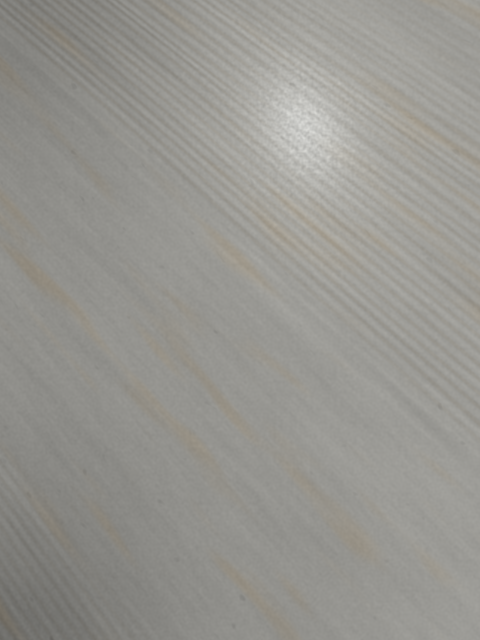
This texture is drawn by a Shadertoy shader. Its source:

```glsl
// Pale brushed wood laminate seen at an angle, with ridged grain bands and a soft lamp glare.

vec2 hashGradient(vec2 cell) {
    vec3 h = fract(cell.xyx * vec3(0.1031, 0.1030, 0.0973));
    h += dot(h, h.yzx + 33.33);
    return 2.0 * fract((h.xx + h.yz) * h.zy) - 1.0;
}

float gradientNoise(vec2 p) {
    vec2 i = floor(p), f = fract(p);
    vec2 u = f * f * f * (f * (f * 6.0 - 15.0) + 10.0);
    float a = dot(hashGradient(i), f);
    float b = dot(hashGradient(i + vec2(1, 0)), f - vec2(1, 0));
    float c = dot(hashGradient(i + vec2(0, 1)), f - vec2(0, 1));
    float d = dot(hashGradient(i + vec2(1, 1)), f - vec2(1, 1));
    return mix(mix(a, b, u.x), mix(c, d, u.x), u.y);
}

// Streaks running along the grain: x is across, y is along
float fibres(vec2 grain) {
    float sum = 0.0, weight = 0.5;
    vec2 scale = vec2(75.0, 2.5);
    for (int i = 0; i < 4; i++) {
        sum += weight * gradientNoise(grain * scale + float(i) * 17.3);
        scale *= vec2(1.9, 2.1);
        weight *= 0.8;
    }
    return sum;
}

float glow(vec2 offset, float radius) {
    return exp(-dot(offset, offset) / (radius * radius));
}

void mainImage(out vec4 fragColor, in vec2 fragCoord) {
    vec2 p = fragCoord / iResolution.y;

    // Perspective: all grain lines fan out from a far point at the upper left
    vec2 ray = p - vec2(-1.56, 2.34);
    vec2 grain = vec2(atan(-ray.y, ray.x), length(ray));
    float across = grain.x + 0.0012 * gradientNoise(grain * vec2(9.0, 2.0));

    // Broad lighting: brighter to the right, dim in the left corners
    float light = mix(0.568, 0.612, smoothstep(0.0, 0.75, p.x));
    light -= 0.13 * glow(p - vec2(0.0, -0.02), 0.24);
    light -= 0.07 * glow(p - vec2(0.0, 1.03), 0.25);
    light -= 0.02 * glow(p - vec2(0.45, 0.0), 0.2);

    // Ridged bands beside the plain plank
    float upperBand = (1.0 - smoothstep(0.717, 0.726, across))
                    * mix(0.4, 1.0, smoothstep(0.56, 0.62, across));
    float lowerBand = 0.6 * smoothstep(0.905, 0.93, across);
    float band = upperBand + lowerBand;
    float wobble = 0.7 * gradientNoise(grain * vec2(60.0, 1.1));
    float ridge = sin(6.2832 * (across * 172.0 + wobble));
    float ridgeDepth = 0.75 + 0.8 * gradientNoise(grain * vec2(110.0, 3.0) + 5.0);
    float relief = 0.027 * band * ridge * ridgeDepth;

    // White seam lines along the edge of the upper band
    float seam = exp(-pow((across - 0.727) / 0.0016, 2.0))
               + 0.5 * exp(-pow((across - 0.737) / 0.0013, 2.0));
    relief += 0.028 * seam * (0.8 + gradientNoise(grain * vec2(30.0, 9.0)));

    // Brushed fibres, fine surface grain and sparse dark flecks
    relief += 0.05 * fibres(grain);
    relief += 0.022 * gradientNoise(p * 190.0) + 0.014 * gradientNoise(p * 95.0 + 40.0);
    float fleck = smoothstep(0.38, 0.65, gradientNoise(grain * vec2(210.0, 45.0) + 9.0));
    relief -= 0.04 * fleck;

    // Glare of the lamp: wide halo, bright core, sparkle on the texture
    vec2 toLamp = p - vec2(0.475, 0.80);
    toLamp.x += 0.25 * toLamp.y;
    float halo = glow(toLamp * vec2(1.0, 0.9), 0.19);
    float core = glow(toLamp * vec2(1.1, 0.85), 0.068);
    float sparkle = gradientNoise(p * vec2(120.0, 150.0)) + gradientNoise(p * 210.0 + 7.0);
    light += 0.075 * halo + 0.125 * core + (0.03 * halo + 0.06 * core) * sparkle;

    // Tan stains in broken streaks and in the grooves between ridges
    float streak = gradientNoise(grain * vec2(62.0, 3.2) + 3.0)
                 + 0.6 * gradientNoise(grain * vec2(130.0, 9.0) + 21.0);
    float stain = smoothstep(0.08, 0.65, streak);
    stain += 0.3 * band * smoothstep(0.0, 1.0, -ridge);
    stain *= 1.0 - 0.8 * core;

    vec3 tint = mix(vec3(1.0, 0.995, 0.965), vec3(1.01, 0.965, 0.88), clamp(stain, 0.0, 1.0));
    tint = mix(tint, vec3(0.995, 1.0, 0.99), 0.7 * core);
    fragColor = vec4(clamp((light + relief) * tint, 0.0, 1.0), 1.0);
}
```
